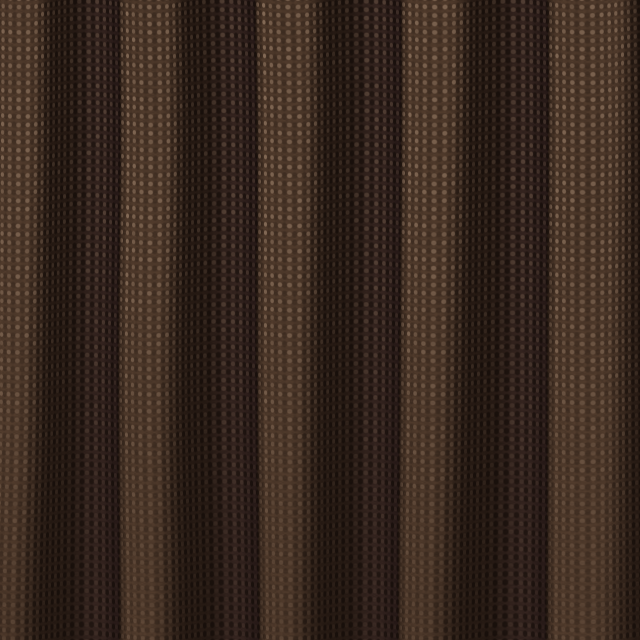
Reproduce this texture procedurally as a WebGL 2 fragment shader.

```glsl
#version 300 es
precision highp float;
uniform vec2 u_resolution;
out vec4 fragColor;

const float TAU = 6.2831853;
const float COLUMNS_PER_FOLD = 19.0;
const float ROWS = 76.0;
const vec3 HOLLOW = vec3(0.075, 0.045, 0.03);
const vec3 SHADE = vec3(0.145, 0.098, 0.072);
const vec3 LIT = vec3(0.295, 0.215, 0.16);
const vec3 THREAD = vec3(0.53, 0.43, 0.35);
const vec3 COOL_TINT = vec3(0.005, 0.0, 0.016);

float hash(vec2 p) {
    vec3 q = fract(vec3(p.xyx) * 0.1031);
    q += dot(q, q.yzx + 33.33);
    return fract((q.x + q.y) * q.z);
}

float noise(vec2 p) {
    vec2 cell = floor(p);
    vec2 f = fract(p);
    f = f * f * (3.0 - 2.0 * f);
    float low = mix(hash(cell), hash(cell + vec2(1.0, 0.0)), f.x);
    float high = mix(hash(cell + vec2(0.0, 1.0)), hash(cell + 1.0), f.x);
    return mix(low, high, f.y);
}

// Fold number plus position inside it; folds widen to the right.
float foldCoordinate(float x, float first, float width, float growth) {
    float root = sqrt(width * width + 4.0 * growth * (x - first));
    return (root - width) / (2.0 * growth);
}

// Light across one fold: sharp lit edge, soft falloff, faint second ridge.
float foldLight(float t, float litEnd, float softness) {
    float front = smoothstep(-0.01, 0.055, t);
    float fall = 1.0 - smoothstep(litEnd - softness, litEnd + softness, t);
    float ridge = smoothstep(0.64, 0.82, t) * (1.0 - smoothstep(0.86, 0.99, t));
    return front * fall + 0.30 * ridge + 0.08 * (1.0 - front);
}

// Soft oval in lattice units, repeated once per cell.
float oval(vec2 lattice, vec2 radius, float blur) {
    vec2 p = (fract(lattice) - 0.5) / radius;
    return 1.0 - smoothstep(1.0 - blur, 1.0 + blur, length(p));
}

void main() {
    vec2 uv = gl_FragCoord.xy / u_resolution;
    float pixel = 1.0 / min(u_resolution.x, u_resolution.y);

    // Hanging folds with a slight sideways drift
    float drift = 0.005 * (noise(vec2(uv.x * 4.0, uv.y * 2.5)) - 0.5);
    drift += 0.006 * (uv.y - 0.5) * cos(uv.x * 9.0);
    float foldPos = foldCoordinate(uv.x - drift, -0.022, 0.203, 0.004);
    float fold = floor(foldPos);
    float t = fract(foldPos);

    // Lit band narrows downward; the shadow softens near the hem
    float litEnd = 0.33 + 0.09 * uv.y + 0.05 * (hash(vec2(fold, 7.0)) - 0.5);
    litEnd += 0.12 * step(3.5, fold);
    float light = foldLight(t, litEnd, mix(0.15, 0.09, uv.y));
    light *= 0.92 + 0.16 * noise(uv * vec2(7.0, 3.0));

    // Weave lattice, squeezed where the cloth turns away
    float squeezed = t + 0.022 * sin(2.0 * TAU * t);
    vec2 lattice = vec2((fold + squeezed) * COLUMNS_PER_FOLD,
                        uv.y * ROWS + 0.35 * sin(TAU * t));
    float blur = clamp(0.28 + pixel * ROWS, 0.3, 0.8);
    float hollow = oval(lattice + vec2(0.5, 0.0), vec2(0.27, 0.36), blur);
    float knot = oval(lattice, vec2(0.25, 0.27), blur);
    float wear = 0.75 + 0.5 * hash(floor(lattice));

    // Ground cloth with fine grain
    vec3 color = mix(SHADE, LIT, light);
    color += COOL_TINT * smoothstep(0.6, 0.85, t);
    color *= 0.94 + 0.12 * noise(lattice * vec2(4.0, 6.0));

    // Dark hollows are deepest in shade; raised knots catch more light above
    float hollowDepth = mix(0.72, 0.22, clamp(light, 0.0, 1.0));
    color = mix(color, HOLLOW, hollow * hollowDepth);
    float glint = smoothstep(0.0, 0.05, t) * (1.0 - smoothstep(0.05, 0.14, t));
    float shine = mix(0.20, 0.62, clamp(light, 0.0, 1.0)) + 0.15 * glint;
    shine *= mix(0.35, 1.0, smoothstep(0.0, 0.75, uv.y));
    color = mix(color, THREAD, clamp(knot * shine * wear, 0.0, 1.0));

    fragColor = vec4(color, 1.0);
}
```
